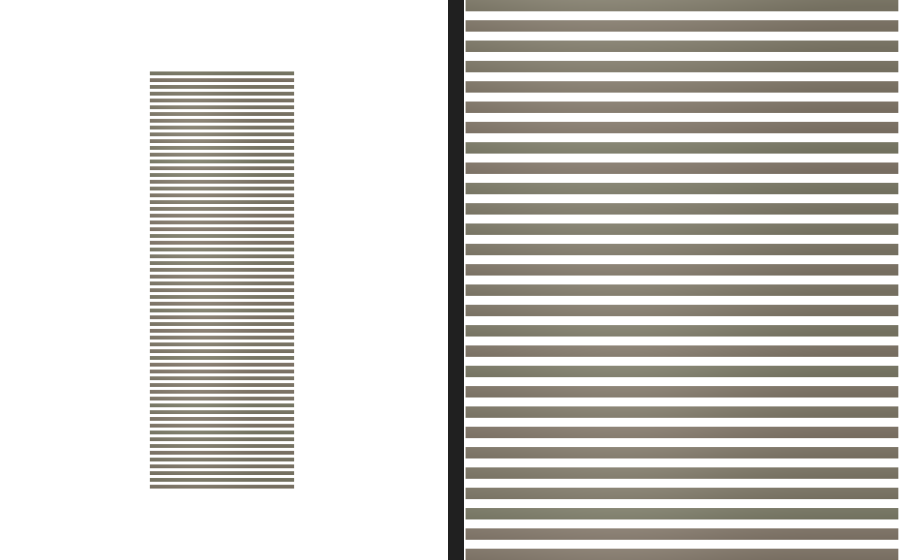
Left: the whole. Right: its middle third, enlarged.
Write a WebGL 2 fragment shader that draws this pattern.

```glsl
#version 300 es
precision highp float;
// A tall panel of thin horizontal slats, centred on white.
// Each slat is the nearest bar of an even stack; a soft sheen, wrapping
// gradient noise and a small tint per slat vary the grey-olive tone.

#define COUNT 62.0                       // slats, bottom to top
#define THICK 0.0068                     // slat height
#define PANEL_MIN vec2(0.3345, 0.1276)   // lower left corner
#define PANEL_MAX vec2(0.6565, 0.8724)   // upper right corner
#define DARK vec3(0.455, 0.435, 0.375)
#define LIGHT vec3(0.565, 0.545, 0.485)
#define TINT 0.012                       // green-brown shift per slat
#define GRAIN 0.22                       // strength of tone noise
#define NOISE_CELLS vec2(6.0, 5.0)       // whole cells, so noise wraps

uniform vec2 u_resolution;
out vec4 fragColor;

float hash(vec2 p) {
  vec3 q = fract(p.xyx * vec3(0.1031, 0.1030, 0.0973));
  q += dot(q, q.yzx + 33.33);
  return fract((q.x + q.y) * q.z);
}

vec2 gradient(vec2 cell) {
  float angle = 6.28318 * hash(mod(cell, NOISE_CELLS) + 7.0);
  return vec2(cos(angle), sin(angle));
}

float gradientNoise(vec2 p) {
  vec2 i = floor(p), f = fract(p);
  vec2 u = f * f * f * (f * (f * 6.0 - 15.0) + 10.0);
  vec2 e = vec2(1.0, 0.0);
  float low = mix(dot(gradient(i), f),
                  dot(gradient(i + e), f - e), u.x);
  float high = mix(dot(gradient(i + e.yx), f - e.yx),
                   dot(gradient(i + 1.0), f - 1.0), u.x);
  return mix(low, high, u.y);
}

// Share of a pixel inside an edge at signed distance d.
float coverage(float d, float pixel) {
  return clamp(0.5 - d / pixel, 0.0, 1.0);
}

void main() {
  vec2 uv = gl_FragCoord.xy / u_resolution;
  vec2 pixel = 1.0 / u_resolution;
  vec2 panel = (uv - PANEL_MIN) / (PANEL_MAX - PANEL_MIN);

  // Nearest slat and its mask
  float pitch = (PANEL_MAX.y - PANEL_MIN.y - THICK) / (COUNT - 1.0);
  float first = PANEL_MIN.y + 0.5 * THICK;
  float slat = clamp(round((uv.y - first) / pitch), 0.0, COUNT - 1.0);
  float offset = uv.y - first - slat * pitch;
  float mask = coverage(abs(offset) - 0.5 * THICK, pixel.y);
  float halfWidth = 0.5 * (PANEL_MAX.x - PANEL_MIN.x);
  float middle = 0.5 * (PANEL_MAX.x + PANEL_MIN.x);
  mask *= coverage(abs(uv.x - middle) - halfWidth, pixel.x);

  // Sheen left of centre, fading toward the panel's ends
  float sheenX = (panel.x - 0.34 - 0.08 * (0.5 - panel.y)) / 0.32;
  float sheen = exp(-sheenX * sheenX);
  float ends = smoothstep(0.0, 0.25, panel.y) * smoothstep(1.0, 0.88, panel.y);
  float tone = 0.08 + 0.62 * sheen * mix(0.3, 1.0, ends);
  tone += GRAIN * gradientNoise(uv * NOISE_CELLS);

  // Slightly darker lower edge, lighter upper face
  tone += 0.3 * clamp(offset / THICK, -0.5, 0.5);

  vec3 color = mix(DARK, LIGHT, clamp(tone, 0.0, 1.0));
  color += TINT * (2.0 * hash(vec2(slat, 3.0)) - 1.0) * vec3(-1.0, 0.7, -0.3);
  fragColor = vec4(mix(vec3(1.0), color, mask), 1.0);
}
```
